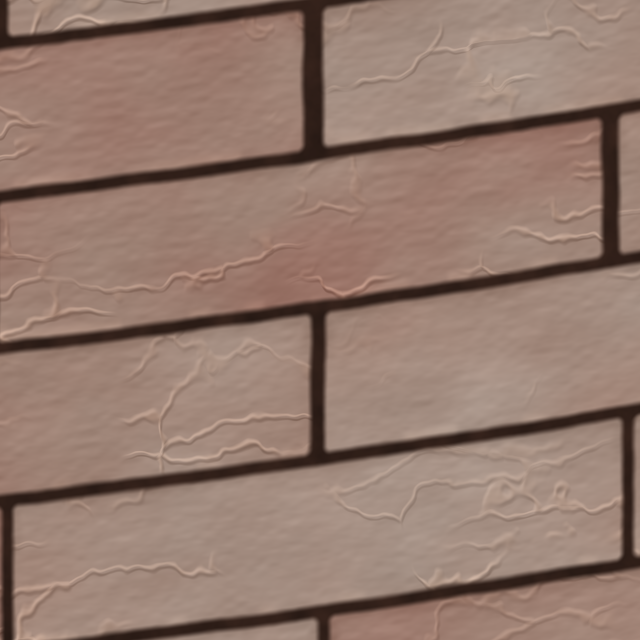
Write a Shadertoy shader that draws this texture.

```glsl
// Slanted courses of long, hand-moulded clay bricks with thin dark joints.

const float BRICK_LENGTH = 0.971;
const float COURSE_HEIGHT = 0.238;
const float FIRST_COURSE = 0.044;   // height of the lowest joint at mid width
const float SLOPE = 0.143;
const float BEND = 0.023;
const float BED_JOINT = 0.019;      // joint widths
const float HEAD_JOINT = 0.018;
const float HEAD_WIDENING = 0.0045; // added to the head joint per course
const float CORNER = 0.010;
const float EDGE_SOFTNESS = 0.0045;
const float EDGE_WOBBLE = 0.005;

const vec3 CLAY = vec3(0.630, 0.522, 0.470);
const vec3 RED_CLAY = vec3(0.600, 0.448, 0.400);
const vec3 GREY_CLAY = vec3(0.650, 0.575, 0.530);
const vec3 MORTAR = vec3(0.185, 0.120, 0.095);
const vec3 HIGHLIGHT = vec3(0.130, 0.115, 0.100);

vec2 hash2(vec2 p) {
    vec2 s = vec2(dot(p, vec2(127.1, 311.7)), dot(p, vec2(269.5, 183.3)));
    return fract(sin(s) * 43758.5);
}

float valueNoise(vec2 p) {
    vec2 i = floor(p), f = fract(p);
    f = f * f * (3.0 - 2.0 * f);
    float low = mix(hash2(i).x, hash2(i + vec2(1, 0)).x, f.x);
    float high = mix(hash2(i + vec2(0, 1)).x, hash2(i + vec2(1, 1)).x, f.x);
    return mix(low, high, f.y);
}

float layeredNoise(vec2 p) {
    float sum = 0.0, weight = 0.5;
    for (int i = 0; i < 4; i++) {
        sum += weight * valueNoise(p);
        p = mat2(1.6, 1.2, -1.2, 1.6) * p + 7.3;
        weight *= 0.5;
    }
    return sum / 0.9375;
}

// Gap between the two nearest cell points: zero along cell borders.
float cellBorder(vec2 p) {
    vec2 i = floor(p), f = fract(p);
    float nearest = 9.0, second = 9.0;
    for (int y = -1; y <= 1; y++)
    for (int x = -1; x <= 1; x++) {
        vec2 cell = vec2(x, y);
        float d = length(cell + hash2(i + cell) - f);
        second = min(second, max(nearest, d));
        nearest = min(nearest, d);
    }
    return second - nearest;
}

// Thin folds in the clay, running mostly along the brick.
float crease(vec2 p) {
    vec2 warp = vec2(layeredNoise(p * 9.0), layeredNoise(p * 9.0 + 31.0)) - 0.5;
    float line = 1.0 - smoothstep(0.0, 0.13, cellBorder(p * vec2(4.5, 14.0) + 1.6 * warp));
    return line * smoothstep(0.48, 0.72, valueNoise(p * vec2(7.0, 13.0) + 4.0));
}

// Height of the rough clay face.
float relief(vec2 p) {
    return layeredNoise(p * vec2(13.0, 32.0)) + 0.4 * valueNoise(p * vec2(60.0, 95.0));
}

void mainImage(out vec4 fragColor, in vec2 fragCoord) {
    vec2 uv = fragCoord / iResolution.y;
    float pixel = 1.0 / iResolution.y;

    // Wavering, tilted wall coordinates
    vec2 wobble = vec2(layeredNoise(uv * 17.0), layeredNoise(uv * 15.0 + 50.0)) - 0.5;
    vec2 wall = uv + EDGE_WOBBLE * wobble;
    float across = uv.x - 0.495;
    wall.y -= FIRST_COURSE + SLOPE * across + BEND * across * across;

    // Brick layout: alternate courses shift by about half a brick
    float row = floor(wall.y / COURSE_HEIGHT);
    float shift = 0.5 * mod(row, 2.0) + 0.001 - 0.004 * row + 0.010 * cos(1.5708 * row);
    float column = floor((wall.x - shift) / BRICK_LENGTH);
    vec2 size = vec2(BRICK_LENGTH, COURSE_HEIGHT);
    vec2 local = wall - vec2(shift, 0.0) - vec2(column, row) * size;

    // Rounded brick outline, negative inside
    float headJoint = HEAD_JOINT + HEAD_WIDENING * max(row, 0.0);
    vec2 halfSize = 0.5 * (size - vec2(headJoint, BED_JOINT));
    vec2 q = abs(local - 0.5 * size) - halfSize + CORNER;
    float outline = length(max(q, 0.0)) + min(max(q.x, q.y), 0.0) - CORNER;

    // Clay tint: a shade per brick, then broad stains
    vec2 id = vec2(column, row);
    vec2 face = vec2(uv.x, wall.y) + 3.7 * hash2(id + 20.0);
    float stain = layeredNoise(face * vec2(3.5, 5.0)) - 0.5;
    float redness = 0.55 * cos(2.094 * (row + column + 1.0)) + 2.0 * stain
                  + 0.3 * (hash2(id).x - 0.5);
    vec3 clay = mix(CLAY, RED_CLAY, clamp(redness, 0.0, 1.0));
    clay = mix(clay, GREY_CLAY, clamp(-redness, 0.0, 1.0));
    clay += 0.07 * (layeredNoise(face * vec2(8.0, 14.0) + 9.0) - 0.5);

    // Surface lit from above, with folds that cast thin shadows
    vec2 lightStep = vec2(-0.002, 0.005);
    clay += 0.10 * (relief(face) - relief(face + lightStep));
    float lowerFace = 1.0 - 0.5 * smoothstep(0.1, 0.9, local.y / COURSE_HEIGHT);
    clay += HIGHLIGHT * lowerFace * crease(face);
    clay -= 0.10 * lowerFace * crease(face + lightStep * 1.3);

    // Worn bright lower edge and a dim rim
    float rim = smoothstep(-0.022, -0.004, outline);
    float wear = smoothstep(0.45, 0.7, valueNoise(face * vec2(22.0, 9.0)));
    clay += 0.4 * HIGHLIGHT * rim * wear * (1.0 - smoothstep(0.02, 0.05, local.y));
    clay -= 0.035 * rim * smoothstep(0.5, 0.9, local.y / COURSE_HEIGHT);

    vec3 mortar = MORTAR * (0.75 + 0.5 * layeredNoise(uv * 28.0));
    float soft = EDGE_SOFTNESS + pixel;
    vec3 color = mix(clay, mortar, smoothstep(-soft, soft, outline));
    fragColor = vec4(clamp(color, 0.0, 1.0), 1.0);
}
```
